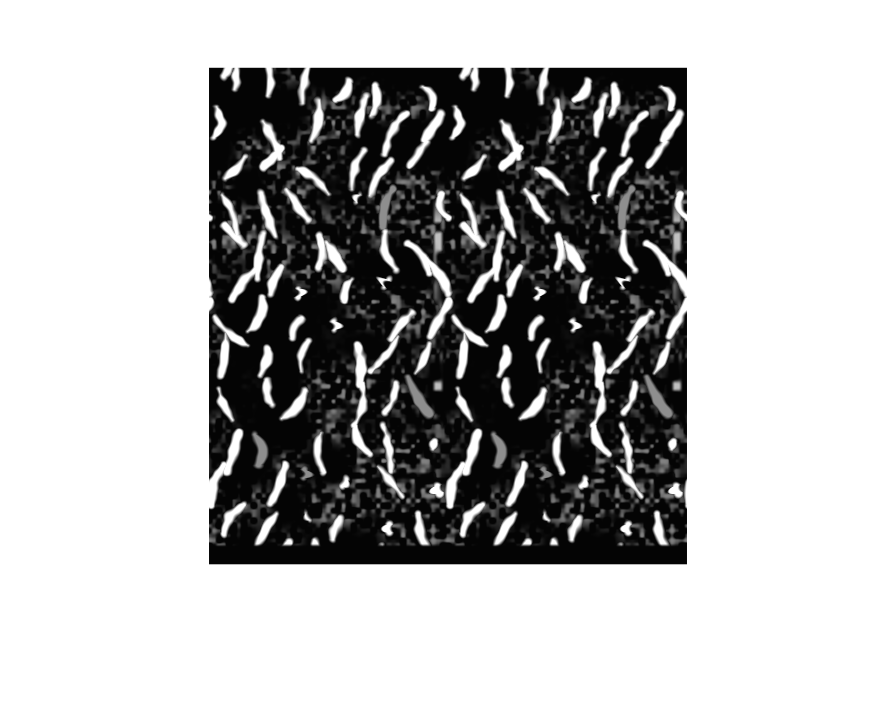
Give the GLSL for this pattern, as a Shadertoy shader.

```glsl
// A black panel on white, filled with short bent white brush strokes, two equal tiles across.

vec3 hash3(vec2 p) {
    vec3 q = fract(vec3(p.xyx) * vec3(0.1031, 0.1030, 0.0973));
    q += dot(q, q.yxz + 33.33);
    return fract((q.xxy + q.yzz) * q.zyx);
}

// Value noise that wraps across after a whole number of cells
float wrapNoise(vec2 p, float period) {
    vec2 i = floor(p), f = fract(p);
    f = f * f * (3.0 - 2.0 * f);
    float x0 = mod(i.x, period), x1 = mod(i.x + 1.0, period);
    float low = mix(hash3(vec2(x0, i.y)).x, hash3(vec2(x1, i.y)).x, f.x);
    float high = mix(hash3(vec2(x0, i.y + 1.0)).x, hash3(vec2(x1, i.y + 1.0)).x, f.x);
    return mix(low, high, f.y);
}

// Signed distance to a bent, tapered stroke centred on the origin
float strokeDistance(vec2 p, float tilt, float halfLength, float bend, float halfWidth) {
    float c = cos(tilt), s = sin(tilt);
    p = vec2(c * p.x - s * p.y, s * p.x + c * p.y);
    float along = clamp(p.y / halfLength, -1.0, 1.0);
    p.x += bend * (along * along - 0.4);
    p.y -= along * halfLength;
    return length(p) - halfWidth * (1.0 - 0.35 * along * along);
}

// One jittered stroke per cell; six cells make one tile across
float strokes(vec2 p, float soft) {
    float ink = 0.0;
    float wobble = 0.1 * (wrapNoise(p * 5.0, 30.0) - 0.5);
    for (int y = -1; y <= 1; y++)
    for (int x = -1; x <= 1; x++) {
        vec2 cell = floor(p) + vec2(x, y);
        vec2 id = vec2(mod(cell.x, 6.0), cell.y);
        vec3 place = hash3(id + 17.0);
        vec3 form = hash3(id + 71.0);
        vec3 kind = hash3(id + 131.0);
        vec2 centre = cell + 0.5 + 0.7 * (place.xy - 0.5);
        float tilt = (place.z - 0.5) * (kind.x > 0.8 ? 2.4 : 1.5);
        float halfLength = kind.y < 0.14 ? 0.1 : mix(0.28, 0.6, form.x);
        float d = strokeDistance(p - centre, tilt, halfLength,
                                 0.3 * (form.y - 0.5), mix(0.085, 0.125, form.z));
        float strength = kind.z < 0.1 ? 0.55 : 1.0;
        ink = max(ink, strength * smoothstep(soft, -soft, d + wobble));
    }
    return ink;
}

// Faint grain in patches, denser low down, and a broken line along each tile seam
float smudges(vec2 p) {
    float grain = smoothstep(0.4, 1.0, wrapNoise(p * 8.0, 48.0));
    float patches = wrapNoise(p + 40.0, 6.0) + mix(0.18, -0.08, p.y / 12.0);
    float dust = 0.5 * grain * smoothstep(0.4, 0.85, patches);
    float seam = abs(mod(p.x + 0.25, 6.0) - 0.0);
    seam = min(seam, 6.0 - seam);
    float dashes = smoothstep(0.45, 0.85, wrapNoise(p * vec2(2.0, 4.0) + 9.0, 12.0));
    float span = smoothstep(1.6, 2.4, p.y) * smoothstep(9.0, 8.0, p.y);
    return max(dust, 0.75 * dashes * span * smoothstep(0.16, 0.04, seam));
}

void mainImage(out vec4 fragColor, in vec2 fragCoord) {
    // Canvas heights, centred across
    vec2 uv = (fragCoord - vec2(0.5 * iResolution.x, 0.0)) / iResolution.y;
    float pixel = 1.0 / iResolution.y;

    // Twelve by twelve cells above a bare black strip
    vec2 p = (uv - vec2(-0.33, 0.2464)) / 0.055;
    float soft = max(0.05, pixel / 0.055);
    float ink = max(strokes(p, soft), smudges(p)) * smoothstep(-0.04, 0.06, p.y);
    vec3 panel = vec3(mix(0.015, 1.0, ink));

    // White margin around the panel
    vec2 edge = abs(uv - vec2(0.0, 0.5635)) - vec2(0.33, 0.343);
    float outside = smoothstep(-0.5 * pixel, 0.5 * pixel, max(edge.x, edge.y));
    fragColor = vec4(mix(panel, vec3(1.0), outside), 1.0);
}
```
